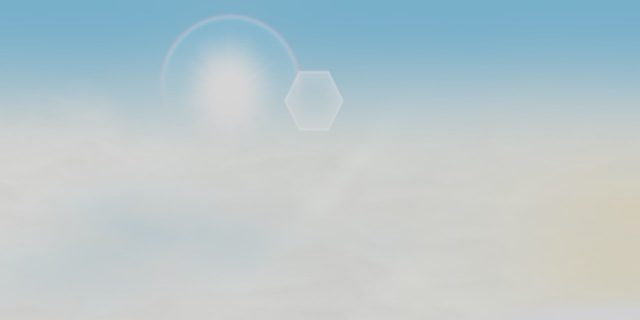
This background is drawn by a Shadertoy shader. Its source:

```glsl
float hash(vec2 p) {
    vec3 q = fract(p.xyx * vec3(0.1031, 0.103, 0.0973));
    q += dot(q, q.yzx + 33.33);
    return fract((q.x + q.y) * q.z);
}

float noise(vec2 p) {
    vec2 i = floor(p), f = fract(p);
    f = f * f * (3.0 - 2.0 * f);
    return mix(mix(hash(i), hash(i + vec2(1, 0)), f.x),
               mix(hash(i + vec2(0, 1)), hash(i + vec2(1, 1)), f.x), f.y);
}

float fbm(vec2 p) {
    float sum = 0.0, amp = 0.5;
    for (int i = 0; i < 5; i++) {
        sum += amp * noise(p);
        p = mat2(1.6, 1.2, -1.2, 1.6) * p + 7.3;
        amp *= 0.5;
    }
    return sum;
}

// Soft elliptical patch
float blob(vec2 p, vec2 centre, vec2 radius) {
    vec2 q = (p - centre) / radius;
    return exp(-dot(q, q));
}

// Signed distance to a hexagon with flat top and bottom
float hexagon(vec2 p, float apothem) {
    p = abs(p);
    return max(p.y, dot(p, vec2(0.866, 0.5))) - apothem;
}

void mainImage(out vec4 fragColor, in vec2 fragCoord) {
    vec2 p = fragCoord / iResolution.y;
    p.x *= 2.0 * iResolution.y / iResolution.x;
    float pixel = 1.0 / iResolution.y;
    float cloud = fbm(p * vec2(4.0, 8.0)) - 0.48;
    float wisps = fbm(p * vec2(9.0, 26.0) + cloud * 3.0) - 0.48;

    // Sky fading into haze
    vec3 white = vec3(0.83, 0.828, 0.822);
    vec3 col = mix(vec3(0.80, 0.812, 0.805), vec3(0.475, 0.69, 0.79),
                   smoothstep(0.5, 0.97, p.y + 0.03 * cloud));
    col = mix(col, vec3(0.82, 0.818, 0.805), 0.6 * smoothstep(0.6, 0.3, p.y));

    // Cloud banks with a ragged upper edge on the left
    float top = 0.64 + 0.05 * smoothstep(0.5, 0.1, p.x) - 0.12 * smoothstep(0.3, 0.5, p.x);
    float bank = smoothstep(top + 0.06, top - 0.16, p.y - 0.2 * cloud - 0.05 * wisps);
    col = mix(col, white, 0.6 * bank * smoothstep(1.3, 0.5, p.x));
    col = mix(col, white, 0.35 * blob(p, vec2(0.2, 0.46), vec2(0.25, 0.1)));

    // Blue-grey hollows in the clouds
    float shade = blob(p, vec2(0.42, 0.28), vec2(0.24, 0.13))
                + 0.7 * blob(p, vec2(0.78, 0.26), vec2(0.22, 0.12))
                + 0.6 * blob(p, vec2(0.2, 0.12), vec2(0.35, 0.12))
                + 0.35 * blob(p, vec2(1.2, 0.24), vec2(0.1, 0.06));
    shade *= clamp(0.75 + 1.6 * cloud + 0.7 * wisps, 0.0, 1.3);
    col = mix(col, vec3(0.725, 0.775, 0.79), clamp(0.85 * shade, 0.0, 1.0));
    col += (0.035 * cloud + 0.03 * wisps) * smoothstep(0.75, 0.45, p.y);

    // Warm light on the right, pale strip in the lower corner
    float warm = blob(p, vec2(1.97, 0.25), vec2(0.28, 0.22));
    col = mix(col, vec3(0.825, 0.79, 0.685), 0.75 * warm * (1.0 + cloud));
    col = mix(col, vec3(0.82, 0.81, 0.765),
              0.35 * blob(p, vec2(1.8, 0.25), vec2(0.5, 0.3)));
    float strip = smoothstep(0.065, 0.01, p.y + 0.06 * cloud) * smoothstep(1.3, 1.8, p.x);
    col = mix(col, vec3(0.82, 0.82, 0.84), 0.8 * strip);

    // Sun glow with faint rays
    vec2 sun = p - vec2(0.715, 0.71);
    vec2 dir = sun / max(length(sun), 0.001);
    float rays = noise(dir * 9.0 + 20.0) - 0.5;
    float reach = length(sun * vec2(1.12, 0.9)) * (1.0 - 0.12 * rays);
    col = mix(col, vec3(0.835, 0.83, 0.835), 0.97 * smoothstep(0.19, 0.035, reach));
    col = mix(col, white, 0.15 * exp(-reach * reach * 18.0));

    // Halo, fading towards the lower side
    vec2 halo = p - vec2(0.72, 0.735);
    float radius = length(halo);
    float fade = smoothstep(-0.2, 0.12, halo.y);
    vec3 bands = exp(-pow((vec3(radius) - vec3(0.214, 0.209, 0.206)) / 0.0075, vec3(2.0)));
    col = mix(col, vec3(0.80, 0.79, 0.83), bands * 0.48 * fade);
    col += 0.012 * fade * smoothstep(0.215, 0.2, radius);

    // Hexagonal lens ghost, brighter at the rim
    vec2 ghost = (p - vec2(0.981, 0.685)) * vec2(1.0, 0.86);
    float d = hexagon(ghost, 0.079);
    float inside = smoothstep(pixel, -pixel, d);
    float rim = smoothstep(0.004 + pixel, 0.0, abs(d + 0.002));
    float fill = 0.2 + 0.3 * smoothstep(0.02, 0.085, length(ghost));
    col = mix(col, vec3(0.83, 0.84, 0.84), inside * fill);
    col = mix(col, vec3(0.85, 0.855, 0.855), 0.4 * rim);

    // Diagonal light streak
    vec2 streak = mat2(0.755, 0.656, -0.656, 0.755) * (p - vec2(1.05, 0.42));
    col += 0.012 * blob(streak, vec2(0), vec2(0.04, 0.3));

    fragColor = vec4(clamp(col, 0.0, 1.0), 1.0);
}
```
